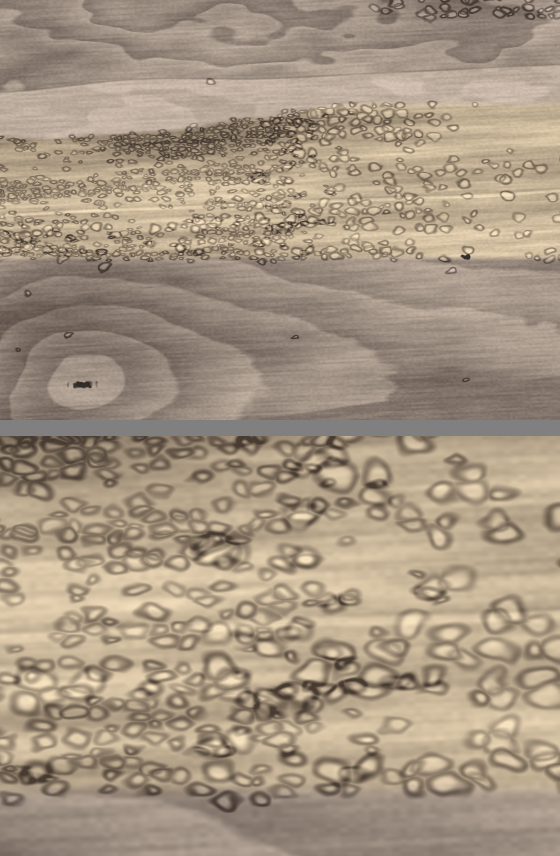
Top: the whole. Bottom: its middle third, enlarged.
This texture is drawn by a WebGL 1 fragment shader. Its source:

```glsl
precision highp float;
uniform vec2 u_resolution;

const vec3 DARK_WOOD = vec3(0.39, 0.34, 0.31);
const vec3 PALE_WOOD = vec3(0.91, 0.84, 0.77);
const vec3 CREAM_TINT = vec3(1.02, 1.01, 0.93);
const vec3 HOLE_COLOR = vec3(0.13, 0.12, 0.11);
const float TILT = 0.045;
const float SPALT_BOTTOM = 0.385;
const float SPALT_TOP = 0.675;
const vec2 SPECK_SIZE = vec2(0.017, 0.010);
const vec2 BUBBLE_SIZE = vec2(0.026, 0.018);
const vec2 KNOT = vec2(0.20, 0.085);
const float RING_SPACING = 0.088;
const vec2 GRAIN_SCALE = vec2(14.0, 210.0);
const float GRAIN_STRENGTH = 0.16;
const float SPECKLE_STRENGTH = 0.10;

float hash(vec2 p) {
  vec3 q = fract(p.xyx * 0.1031);
  q += dot(q, q.yzx + 33.33);
  return fract((q.x + q.y) * q.z);
}

float noise(vec2 p) {
  vec2 i = floor(p), f = fract(p);
  f = f * f * (3.0 - 2.0 * f);
  return mix(mix(hash(i), hash(i + vec2(1.0, 0.0)), f.x),
             mix(hash(i + vec2(0.0, 1.0)), hash(i + 1.0), f.x), f.y);
}

float fbm(vec2 p) {
  float sum = 0.0, amp = 0.5;
  for (int i = 0; i < 4; i++) {
    sum += amp * noise(p);
    p = p * 2.03 + 17.3;
    amp *= 0.5;
  }
  return sum;
}

// Slow rise followed by a crisp drop, like a growth ring
float growthRing(float x) {
  float s = fract(x);
  return s * (1.0 - smoothstep(0.9, 1.0, s));
}

float spaltTop(float x) {
  return SPALT_TOP + 0.075 * smoothstep(0.3, 0.85, x) + 0.02 * (noise(vec2(x * 9.0, 4.0)) - 0.5);
}

float spaltZone(vec2 p, float soft) {
  return smoothstep(SPALT_BOTTOM - soft, SPALT_BOTTOM + soft, p.y)
       * (1.0 - smoothstep(-soft, soft, p.y - spaltTop(p.x)));
}

// Likelihood of a spot; bubbles gather on the right, specks on the left
float spotDensity(vec2 p, float bubbles) {
  float streak = smoothstep(0.3, 0.62, fbm(vec2(p.x * 2.5, (p.y - TILT * p.x) * 22.0) + 5.0 * bubbles));
  float right = smoothstep(0.55, 0.75, p.x) * (1.0 - 0.65 * smoothstep(0.95, 1.2, p.x));
  float lowStrip = 0.75 * (1.0 - smoothstep(0.43, 0.49, p.y));
  float place = mix(1.0 - smoothstep(0.6, 0.85, p.x), max(right, lowStrip), bubbles);
  float corner = bubbles * smoothstep(0.94, 0.97, p.y) * smoothstep(0.8, 0.95, p.x);
  return max(spaltZone(p, 0.012) * place * (0.12 + 0.88 * streak), 0.6 * corner);
}

// x: dark rim, y: pale core
vec2 spots(vec2 p, vec2 size, float rimWidth, float bubbles) {
  vec2 g = p / size, result = vec2(0.0);
  g += 0.5 * vec2(noise(g * 1.3), noise(g * 1.3 + 31.0)) - 0.25;
  for (int j = -1; j <= 1; j++) {
    for (int i = -1; i <= 1; i++) {
      vec2 cell = floor(g) + vec2(float(i), float(j));
      vec2 center = cell + 0.5 + 0.7 * (vec2(hash(cell), hash(cell + 57.0)) - 0.5);
      float radius = mix(0.24, 0.56, hash(cell + 113.0));
      float d = length(g - center);
      float present = step(hash(cell + 211.0), spotDensity(center * size, bubbles));
      float rim = 1.0 - smoothstep(0.0, rimWidth, abs(d - radius));
      float core = 1.0 - smoothstep(0.3 * radius, radius, d);
      result = max(result, present * vec2(rim * mix(0.55, 1.0, hash(cell + 7.0)), core));
    }
  }
  return result;
}

float upperBoards(vec2 p, float level) {
  float flow = fbm(p * vec2(2.4, 6.5) + 2.0);
  float figure = 0.2 + 0.34 * growthRing(p.y * 7.0 + flow * 5.0) + 0.5 * (fbm(p * vec2(2.0, 9.0)) - 0.4);
  float band = 0.74 + 0.35 * (flow - 0.5) - 0.12 * growthRing(flow * 5.0 + p.x);
  float seam = level - 0.79 + 0.02 * (noise(vec2(p.x * 3.0, 1.0)) - 0.5);
  float tone = mix(band, figure, smoothstep(-0.006, 0.008, seam));
  return tone - 0.2 * (1.0 - smoothstep(0.0, 0.004, abs(seam)));
}

float knotBoard(vec2 p) {
  vec2 q = p - KNOT;
  q.x /= 1.0 + 1.6 * max(q.x, 0.0);
  float d = length(q * vec2(1.0, 1.3)) + 0.09 * (fbm(p * vec2(4.0, 7.0)) - 0.5);
  d += 0.025 * (fbm(p * vec2(10.0, 38.0)) - 0.5) * smoothstep(0.3, 0.8, p.x);
  float tone = 0.13 + 0.27 * growthRing(d / RING_SPACING) + 0.18 * smoothstep(0.3, 0.5, d);
  tone += 0.32 * exp(-d * d * 180.0);
  vec2 glow = (p - vec2(0.66, 0.08)) / vec2(0.27, 0.1);
  tone += 0.3 * exp(-dot(glow, glow)) + 0.5 * (fbm(p * vec2(2.0, 12.0) + 9.0) - 0.46);
  float corner = 0.145 * (p.x - 0.6) - p.y;
  return mix(tone, 0.2, 0.8 * smoothstep(-0.003, 0.004, corner));
}

float holeMask(vec2 p, vec2 center, vec2 size) {
  vec2 q = (p - center) / size;
  return 1.0 - smoothstep(0.5, 1.1, length(q) + 0.9 * (noise(p * 130.0) - 0.5));
}

void main() {
  vec2 p = gl_FragCoord.xy / u_resolution.y;
  float level = p.y - TILT * p.x;
  float zone = spaltZone(p, 0.008);

  // Plain boards above and below the spalted strip
  float tone = mix(knotBoard(p), upperBoards(p, level), step(0.53, p.y));

  // Cream strip with long streaks and a pale seam
  float streaks = fbm(vec2(p.x * 2.0, level * 45.0));
  float strip = 0.76 + 0.75 * (streaks - 0.47) - 0.22 * smoothstep(0.56, 0.66, p.y) * (1.0 - smoothstep(0.3, 0.8, p.x));
  strip += 0.25 * (1.0 - smoothstep(0.001, 0.006, abs(level - 0.48 - 0.008 * noise(vec2(p.x * 6.0, 2.0)))));
  tone = mix(tone, strip, zone);

  // Fungal specks and bubbles
  vec2 specks = spots(p, SPECK_SIZE, 0.34, 0.0);
  vec2 bubbles = spots(p, BUBBLE_SIZE, 0.24, 1.0);
  tone -= 0.14 * max(spotDensity(p, 0.0), spotDensity(p, 1.0));
  tone += 0.08 * specks.y + 0.2 * bubbles.y - 0.58 * specks.x - 0.56 * bubbles.x;

  // Fine grain
  tone += GRAIN_STRENGTH * (noise(vec2(p.x, level) * GRAIN_SCALE) - 0.5);
  tone += SPECKLE_STRENGTH * (noise(p * vec2(170.0, 260.0)) - 0.5);

  vec3 color = mix(DARK_WOOD, PALE_WOOD, clamp(tone, -0.22, 1.08));
  color *= mix(vec3(1.0), CREAM_TINT, zone);
  float hole = max(holeMask(p, KNOT, vec2(0.036, 0.010)), holeMask(p, vec2(1.108, 0.388), vec2(0.016, 0.007)));
  gl_FragColor = vec4(mix(color, HOLE_COLOR, 0.9 * hole), 1.0);
}
```
